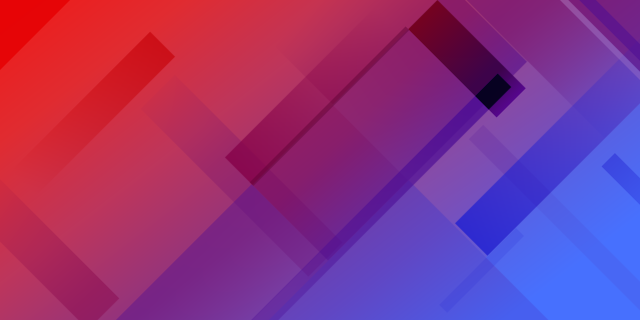
A Shadertoy shader for this background:

```glsl
// Translucent diagonal panels over a red to violet to blue gradient.

// Linear 0..1 ramp; the ends may be given in either order.
float ramp(float from, float to, float x) {
    return clamp((x - from) / (to - from), 0.0, 1.0);
}

// Smooth-edged rectangle between two corners.
float panel(vec2 q, vec2 lo, vec2 hi, float soft) {
    vec2 inside = clamp((q - lo) / soft + 0.5, 0.0, 1.0)
                * clamp((hi - q) / soft + 0.5, 0.0, 1.0);
    return inside.x * inside.y;
}

// Six evenly spaced colour stops, half a unit apart.
vec3 background(float t) {
    vec3 stops[6] = vec3[6](
        vec3(0.94, 0.10, 0.09), vec3(0.88, 0.17, 0.19), vec3(0.74, 0.21, 0.36),
        vec3(0.56, 0.20, 0.50), vec3(0.43, 0.29, 0.74), vec3(0.28, 0.43, 0.99));
    vec3 color = stops[0];
    for (int i = 1; i < 6; i++) {
        color = mix(color, stops[i], clamp(t * 2.0 - float(i - 1), 0.0, 1.0));
    }
    return color;
}

void mainImage(out vec4 fragColor, in vec2 fragCoord) {
    // Height is one unit; y runs downward from the top edge.
    vec2 p = vec2(fragCoord.x, iResolution.y - fragCoord.y) / iResolution.y;
    float soft = 1.6 / iResolution.y;

    // Diagonal axes: q.x runs down-right, q.y runs up-right.
    vec2 q = vec2(p.x + p.y, p.x - p.y);
    const float FAR = 4.0;

    const vec3 RED     = vec3(0.90, 0.00, 0.01);
    const vec3 CRIMSON = vec3(0.52, 0.00, 0.28);
    const vec3 PLUM    = vec3(0.42, 0.02, 0.42);
    const vec3 VIOLET  = vec3(0.29, 0.04, 0.58);
    const vec3 BLUE    = vec3(0.12, 0.12, 0.82);
    const vec3 PALE    = vec3(0.66, 0.48, 0.78);
    const vec3 NIGHT   = vec3(0.01, 0.00, 0.10);

    vec3 color = background(0.87 * p.x + 1.13 * p.y);

    // Broad pale and dark fields
    float paleField = panel(q, vec2(1.84, 0.714), vec2(2.32, 1.458), soft);
    color = mix(color, PALE, 0.20 * paleField * ramp(2.5, 1.9, q.x));
    float lowField = panel(q, vec2(1.84, -FAR), vec2(FAR, 0.714), soft);
    color = mix(color, vec3(0.27, 0.25, 0.82), 0.32 * lowField);
    float topField = panel(q, vec2(1.3, 1.458), vec2(FAR, 1.75), soft);
    color = mix(color, PLUM, 0.45 * topField * ramp(2.15, 1.6, q.x));
    float cornerField = panel(q, vec2(0.0, 1.776), vec2(FAR), soft);
    color = mix(color, PLUM, 0.50 * cornerField);
    float warmField = panel(q, vec2(0.3, 0.714), vec2(1.367, FAR), soft);
    color = mix(color, CRIMSON, 0.30 * warmField * ramp(1.0, 1.35, q.x));

    // Red corner and red bar
    color = mix(color, RED, 0.85 * panel(q, vec2(-FAR), vec2(0.219, FAR), soft));
    float redBar = panel(q, vec2(0.568, -FAR), vec2(0.724, 0.37), soft);
    color = mix(color, vec3(0.78, 0.02, 0.05), 0.75 * redBar * ramp(-0.5, 0.37, q.y));

    // Strips falling to the lower right
    float leftStrip = panel(q, vec2(-FAR, -0.755), vec2(1.305, -0.56), soft);
    color = mix(color, CRIMSON, 0.42 * leftStrip * ramp(0.45, 1.2, q.x));
    float middleStrip = panel(q, vec2(0.78, 0.099), vec2(1.828, 0.3125), soft);
    color = mix(color, PLUM, 0.25 * middleStrip * ramp(0.7, 1.2, q.x));
    float rightStrip = panel(q, vec2(1.9, 1.03), vec2(FAR, 1.12), soft);
    color = mix(color, VIOLET, 0.16 * rightStrip);

    // Large central panel and the band below its left end
    float lowerBand = panel(q, vec2(1.362, -FAR), vec2(1.79, 0.211), soft);
    color = mix(color, VIOLET, 0.38 * lowerBand * ramp(1.9, 1.4, q.x));
    float center = panel(q, vec2(1.367, 0.211), vec2(1.839, 1.453), soft);
    vec3 centerColor = mix(vec3(0.46, 0.0, 0.34), VIOLET, ramp(1.5, 1.9, q.x));
    color = mix(color, centerColor, center * mix(0.42, 0.62, ramp(0.7, 1.4, q.y)));
    color = mix(color, PALE, 0.08 * center * ramp(0.714 - soft, 0.714, q.y));

    // Crimson panel with a shadow along its lower edge
    float crimson = panel(q, vec2(1.195, 0.211), vec2(1.367, FAR), soft);
    color = mix(color, CRIMSON, 0.85 * crimson * ramp(1.15, 0.15, q.y));
    float shadow = panel(q, vec2(1.35, 0.211), vec2(1.373, 1.185), soft);
    color = mix(color, CRIMSON * 0.7, 0.45 * shadow);

    // Dark block, thin violet band and their overlap
    float block = panel(q, vec2(1.367, 1.185), vec2(1.919, 1.367), soft);
    vec3 blockColor = mix(vec3(0.45, 0.0, 0.10), vec3(0.22, 0.0, 0.27), ramp(1.37, 1.75, q.x));
    blockColor = mix(blockColor, vec3(0.32, 0.0, 0.55), ramp(1.78, 1.92, q.x));
    color = mix(color, blockColor, 0.92 * block);
    float band = panel(q, vec2(1.785, -FAR), vec2(1.87, 1.326), soft);
    color = mix(color, VIOLET, band * mix(0.35, 0.75, ramp(0.0, 1.1, q.y)));
    color = mix(color, NIGHT, 0.93 * band * block);

    // Blue panel and the bright lower right corner
    float blue = panel(q, vec2(2.12, 0.724), vec2(2.323, FAR), soft);
    color = mix(color, BLUE, 0.85 * blue * ramp(2.0, 0.65, q.y));
    float bright = panel(q, vec2(2.323, 0.714), vec2(FAR), soft);
    color = mix(color, vec3(0.28, 0.45, 1.0), 0.45 * bright);
    float faintBar = panel(q, vec2(2.325, 0.42), vec2(2.375, 0.9), soft);
    color = mix(color, BLUE, 0.15 * faintBar);

    // Thin strips at the right edge
    float blueStrip = panel(q, vec2(2.40, 1.36), vec2(FAR, 1.443), soft);
    color = mix(color, BLUE, 0.45 * blueStrip * ramp(3.1, 2.4, q.x));
    color = mix(color, PALE, 0.35 * panel(q, vec2(0.0, 1.75), vec2(FAR, 1.776), soft));
    color = mix(color, VIOLET, 0.50 * panel(q, vec2(0.0, 1.81), vec2(FAR, 1.862), soft));

    fragColor = vec4(color, 1.0);
}
```
